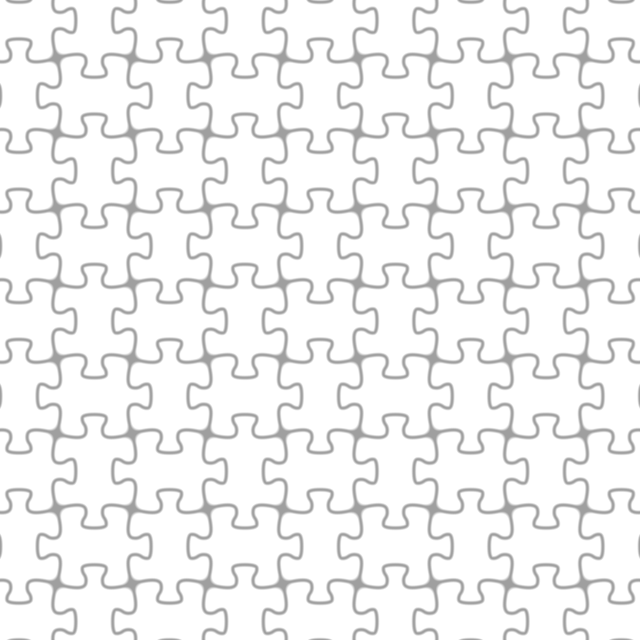
A WebGL 2 fragment shader for this pattern:

```glsl
#version 300 es
precision highp float;

uniform vec2 u_resolution;
out vec4 fragColor;

const vec2 REPEATS = vec2(8.5, 8.52);      // pieces across and up the canvas
const vec2 ORIGIN = vec2(0.4414, 0.4397);  // a corner shared by four pieces
const float LINE_CORE = 0.002;             // lengths below are in piece widths
const float LINE_FADE = 0.040;
const float CORNER_BLEND = 0.12;
const vec3 PAPER = vec3(1.0);
const vec3 SEAM = vec3(0.625);
const int STEPS = 8;                       // straight steps per curve span

// Spline controls for half an edge: tab tip, neck, shoulder, past the corner
const int CONTROLS = 8;
const vec2 EDGE[CONTROLS] = vec2[CONTROLS](
    vec2(-0.150, 0.255), vec2(0.150, 0.255),
    vec2(0.165, 0.170), vec2(0.100, 0.075),
    vec2(0.125, -0.050), vec2(0.330, -0.050),
    vec2(0.670, 0.050), vec2(0.875, 0.050));

float segmentDistance(vec2 p, vec2 a, vec2 b) {
    vec2 ab = b - a;
    float t = clamp(dot(p - a, ab) / dot(ab, ab), 0.0, 1.0);
    return length(p - a - ab * t);
}

// Distance to one edge; p.x is measured from its middle, p.y towards its tab
float edgeDistance(vec2 p) {
    p.x = abs(p.x);
    float nearest = 1.0;
    for (int i = 1; i < CONTROLS - 1; i++) {
        vec2 start = 0.5 * (EDGE[i - 1] + EDGE[i]);
        vec2 end = 0.5 * (EDGE[i] + EDGE[i + 1]);
        vec2 previous = start;
        for (int j = 1; j <= STEPS; j++) {
            float t = float(j) / float(STEPS);
            vec2 next = mix(mix(start, EDGE[i], t), mix(EDGE[i], end, t), t);
            nearest = min(nearest, segmentDistance(p, previous, next));
            previous = next;
        }
    }
    return nearest;
}

// Nearest edge along x; tabs alternate in a checkerboard
float rowDistance(vec2 p, float direction) {
    float column = floor(p.x);
    float row = floor(p.y + 0.5);
    float side = direction * (1.0 - 2.0 * mod(column + row, 2.0));
    return edgeDistance(vec2(p.x - column - 0.5, (p.y - row) * side));
}

float smoothMin(float a, float b, float k) {
    float h = max(k - abs(a - b), 0.0) / k;
    return min(a, b) - 0.25 * k * h * h;
}

void main() {
    vec2 uv = gl_FragCoord.xy / u_resolution;
    vec2 grid = (uv - ORIGIN) * REPEATS;
    float pixel = REPEATS.y / u_resolution.y;

    // Both families of edges merge into rounded junctions at the corners
    float horizontal = rowDistance(grid, 1.0);
    float vertical = rowDistance(grid.yx, -1.0);
    float seam = smoothMin(horizontal, vertical, CORNER_BLEND);

    // Soft grey line with at least one pixel of smoothing
    float fade = max(LINE_FADE, LINE_CORE + 1.5 * pixel);
    vec3 color = mix(SEAM, PAPER, smoothstep(LINE_CORE, fade, seam));
    fragColor = vec4(color, 1.0);
}
```
